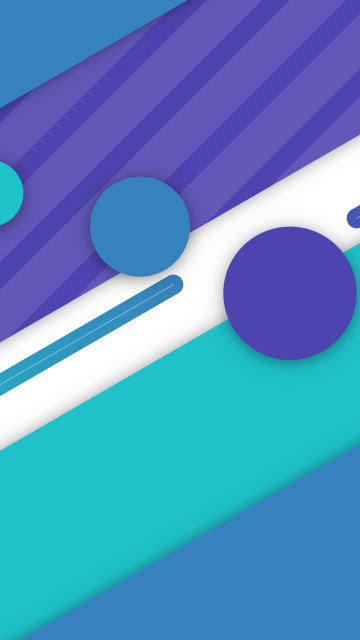
Reproduce this background procedurally as a WebGL 2 fragment shader.

```glsl
#version 300 es
precision highp float;

uniform vec2 u_resolution;
out vec4 outColor;

const vec3 WHITE = vec3(1.0);
const vec3 TEAL = vec3(0.12, 0.76, 0.79);
const vec3 BLUE = vec3(0.21, 0.51, 0.74);
const vec3 VIOLET = vec3(0.305, 0.265, 0.685);
const vec3 LILAC = vec3(0.38, 0.345, 0.72);

const vec2 SLOPE = vec2(0.866, 0.5);
const float SHADOW_BLUR = 0.0125;
const float SHADOW_ALPHA = 0.4;

// Antialiased coverage of a signed distance
float coverage(float dist, float pixel) {
    return clamp(0.5 - dist / pixel, 0.0, 1.0);
}

// Soft falloff close to a blurred half plane
float shadow(float dist) {
    return SHADOW_ALPHA / (1.0 + exp(1.7 * dist / SHADOW_BLUR));
}

float circleDistance(vec2 p, vec2 center, float radius) {
    return length(p - center) - radius;
}

float segmentDistance(vec2 p, vec2 a, vec2 b) {
    vec2 ab = b - a;
    float t = clamp(dot(p - a, ab) / dot(ab, ab), 0.0, 1.0);
    return length(p - a - ab * t);
}

// Paints a shape above its own drop shadow
vec3 raise(vec3 base, vec3 color, float dist, float shadowDist, float pixel) {
    vec3 shaded = base * (1.0 - shadow(shadowDist));
    return mix(shaded, color, coverage(dist, pixel));
}

vec3 disc(vec3 base, vec3 color, vec2 p, vec2 center, float radius, float pixel) {
    vec2 drop = vec2(0.0, -0.004);
    float dist = circleDistance(p, center, radius);
    float dropped = circleDistance(p, center + drop, radius);
    return raise(base, color, dist, dropped, pixel);
}

// Rounded bar with a hairline along its axis
vec3 bar(vec3 base, vec3 startColor, vec3 endColor, vec2 p, vec2 a, vec2 b, float pixel) {
    float dist = segmentDistance(p, a, b);
    float t = clamp(dot(p - a, b - a) / dot(b - a, b - a), 0.0, 1.0);
    vec3 color = mix(startColor, endColor, t);
    color = mix(color, WHITE, 0.55 * coverage(dist - 0.0005, pixel));
    return mix(base, color, coverage(dist - 0.0156, pixel));
}

vec3 stripes(vec2 p, float pixel) {
    float period = 0.1302;
    float halfWidth = 0.0215;
    float diagonal = p.x + 1.0 - p.y - 0.041;
    float offset = abs(fract(diagonal / period + 0.5) - 0.5) * period;
    float dist = (offset - halfWidth) * 0.7071;
    return mix(LILAC, VIOLET, coverage(dist, pixel));
}

void main() {
    vec2 p = gl_FragCoord.xy / u_resolution.y;
    float pixel = 1.0 / u_resolution.y;
    float height = dot(p, vec2(-SLOPE.y, SLOPE.x));

    // Slanted bands, with the corners lying on top
    float stripedEdge = 0.4026 - height;
    float tealEdge = height - 0.2560;
    float upperEdge = 0.7194 - height;
    float lowerEdge = height + 0.0158;
    vec3 color = raise(WHITE, stripes(p, pixel), stripedEdge, stripedEdge, pixel);
    color = raise(color, TEAL, tealEdge, tealEdge, pixel);
    color = raise(color, BLUE, upperEdge, upperEdge, pixel);
    color = raise(color, BLUE, lowerEdge, lowerEdge, pixel);

    // Gradient bars on the white band
    vec2 leftEnd = vec2(0.2708, 0.5553);
    vec2 rightEnd = vec2(0.5573, 0.6589);
    color = bar(color, BLUE, TEAL, p, leftEnd, leftEnd - SLOPE * 0.62, pixel);
    color = bar(color, mix(VIOLET, BLUE, 0.3), BLUE, p, rightEnd, rightEnd + SLOPE * 0.4, pixel);

    // Discs growing towards the right
    color = disc(color, TEAL, p, vec2(-0.0156, 0.6979), 0.0521, pixel);
    color = disc(color, BLUE, p, vec2(0.2188, 0.6458), 0.0781, pixel);
    color = disc(color, VIOLET, p, vec2(0.4531, 0.5417), 0.1042, pixel);

    outColor = vec4(color, 1.0);
}
```
